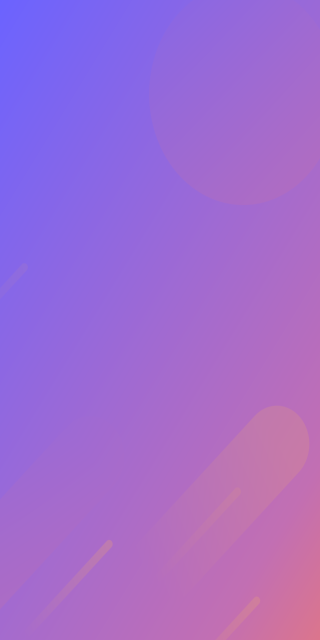
Give the GLSL for this background, as a Shadertoy shader.

```glsl
const vec3 INDIGO = vec3(0.42, 0.388, 1.0);
const vec3 VIOLET = vec3(0.625, 0.415, 0.825);
const vec3 ORCHID = vec3(0.76, 0.435, 0.70);
const vec3 CORAL = vec3(0.86, 0.46, 0.55);
const vec3 ROSE = vec3(0.85, 0.45, 0.57);
const vec3 PEACH = vec3(0.88, 0.60, 0.50);
const vec2 SLOPE = vec2(-0.735, -0.678);
const float HEIGHT = 1.695;

// Four-stop ramp from cool to warm
vec3 ramp(float t) {
    vec3 color = mix(INDIGO, VIOLET, clamp(t / 0.5, 0.0, 1.0));
    color = mix(color, ORCHID, clamp((t - 0.5) / 0.35, 0.0, 1.0));
    return mix(color, CORAL, clamp((t - 0.85) / 0.15, 0.0, 1.0));
}

// Antialiased coverage of a signed distance
float coverage(float dist, float pixel) {
    return smoothstep(0.7 * pixel, -0.7 * pixel, dist);
}

// Signed distance to a rounded bar running from its head along a direction
float barDistance(vec2 p, vec2 head, vec2 dir, float len, float radius) {
    vec2 q = p - head;
    return length(q - dir * clamp(dot(q, dir), 0.0, len)) - radius;
}

// Bar opacity, blended from head to tail
float barAlpha(vec2 p, vec2 head, float len, float radius, vec2 fade, float pixel) {
    float along = clamp(dot(p - head, SLOPE) / len, 0.0, 1.0);
    float dist = barDistance(p, head, SLOPE, len, radius);
    return coverage(dist, pixel) * mix(fade.x, fade.y, along);
}

void mainImage(out vec4 fragColor, in vec2 fragCoord) {
    vec2 uv = fragCoord / iResolution.xy;
    vec2 p = uv * vec2(1.0, HEIGHT);
    float pixel = max(1.0 / iResolution.x, HEIGHT / iResolution.y);

    // Diagonal base gradient
    vec3 color = ramp(mix(1.0 - uv.y, uv.x, 0.45));

    // Large disc, stronger toward its lower rim
    vec2 discCenter = vec2(0.760, 1.446);
    float discRadius = 0.294;
    float disc = coverage(length(p - discCenter) - discRadius, pixel);
    float sink = clamp((discCenter.y - p.y) / discRadius * 0.5 + 0.5, 0.0, 1.0);
    color = mix(color, ROSE, disc * mix(0.04, 0.17, sink));

    // Wide bars
    color = mix(color, ROSE, barAlpha(p, vec2(0.281, 0.486), 0.7, 0.107, vec2(0.02, 0.25), pixel));
    color = mix(color, PEACH, barAlpha(p, vec2(0.865, 0.519), 0.52, 0.1016, vec2(0.27, 0.0), pixel));

    // Thin streaks: head position, length, opacity
    vec4 streaks[4] = vec4[4](
        vec4(0.341, 0.254, 0.36, 0.34),
        vec4(0.742, 0.393, 0.36, 0.17),
        vec4(0.802, 0.104, 0.34, 0.34),
        vec4(0.076, 0.987, 0.30, 0.10));
    for (int i = 0; i < 4; i++) {
        vec4 s = streaks[i];
        color = mix(color, PEACH, barAlpha(p, s.xy, s.z, 0.011, vec2(s.w, 0.0), pixel));
    }

    fragColor = vec4(color, 1.0);
}
```
